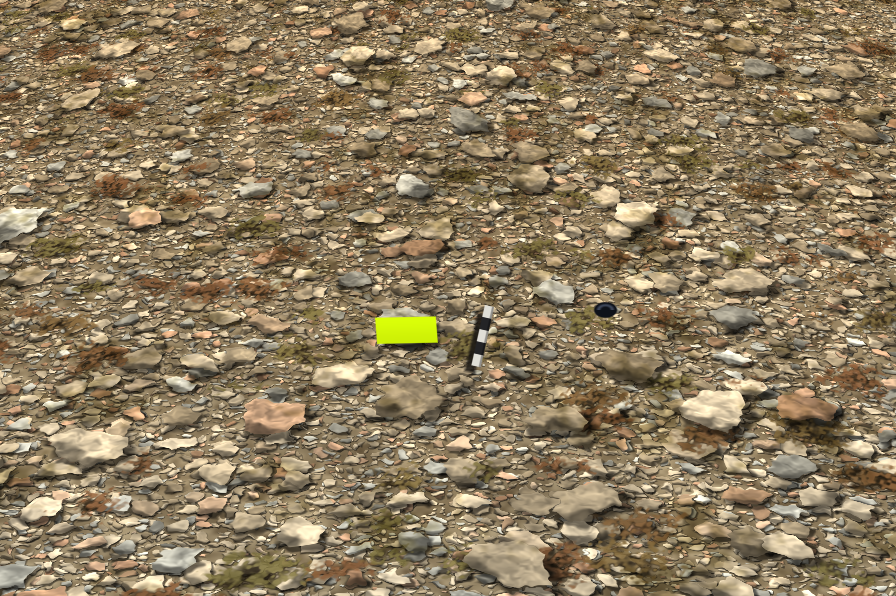
Give the GLSL for this texture, as a Shadertoy shader.

```glsl
// Stony ground seen at a slant, with dry shrubs, a yellow sheet, a striped bar and a dark cap.
// A log perspective shrinks everything with distance; layers of jittered, roughened stones
// are painted from fine gravel to large rocks, each with a shadow and a shaded front face.

vec3 hash3(vec2 p) {
    vec3 q = fract(p.xyx * vec3(.1031, .1030, .0973));
    q += dot(q, q.yxz + 33.33);
    return fract((q.xxy + q.yzz) * q.zyx);
}

float noise(vec2 p) {
    vec2 i = floor(p), f = fract(p);
    f *= f * (3. - 2. * f);
    return mix(mix(hash3(i).x, hash3(i + vec2(1, 0)).x, f.x),
               mix(hash3(i + vec2(0, 1)).x, hash3(i + 1.).x, f.x), f.y);
}

mat2 rotate(float a) {
    float c = cos(a), s = sin(a);
    return mat2(c, s, -s, c);
}

// Irregular convex polygon made of six random half planes
float polygon(vec2 p, float r, vec3 seed) {
    float d = -r;
    for (int k = 0; k < 6; k++) {
        float h = fract(seed.x * 7.3 + seed.y * 3.1 + float(k) * (.618 + seed.z));
        float a = (float(k) + .6 * h) * 1.0472;
        d = max(d, dot(p, vec2(cos(a), sin(a))) - r * (.6 + .4 * fract(h * 5.7)));
    }
    return d;
}

vec3 stoneColor(vec3 h) {
    vec3 c = mix(vec3(.57, .51, .41), vec3(.88, .82, .71), h.x);
    c = mix(c, c * vec3(1.02, .88, .83), smoothstep(.82, .96, h.y));           // pink rock
    return mix(c, dot(c, vec3(.34)) * vec3(.97, 1, .98), .7 * step(h.y, .18)); // grey rock
}

// One layer of scattered stones over the colour below; px is one pixel in ground units
vec3 stones(vec3 col, vec2 ground, float freq, float share, float px) {
    vec2 g = ground * freq, cell = floor(g);
    float aa = px * freq;
    float grain = noise(ground * vec2(150, 190)) - .5;
    float mottle = noise(ground * vec2(50, 75) + 9.) - .5;
    for (int j = 1; j >= -1; j--)
    for (int i = -1; i <= 1; i++) {
        vec2 id = cell + vec2(i, j);
        vec3 h = hash3(id + freq * 3.7), k = hash3(id + freq * 5.3 + 71.);
        if (h.z > share) continue;
        vec2 p = g - id - .25 - .5 * h.xy;
        float r = mix(.25, .54, k.x);
        mat2 turn = rotate((k.y - .5) * 1.1);
        vec2 squash = vec2(1, .85 + .8 * k.z);
        vec2 q = turn * p * squash;
        float body = polygon(q, r, k);
        float shade = polygon(turn * (p + vec2(-.12, .24) * r) * squash, r, k);
        col *= 1. - .52 * smoothstep(-aa - .08, aa, -shade);
        // Bright top, darker front face below a slanted ridge
        float ridge = q.y + (k.x - .5) * q.x + r * mix(.15, .7, h.x) + .3 * r * mottle;
        vec3 rock = stoneColor(hash3(id + freq + 23.));
        rock *= mix(.62, 1.03, smoothstep(-aa - .06, aa + .06, ridge));
        rock *= 1. + .3 * grain + .4 * mottle + .08 * q.y / r;
        col = mix(col, rock, smoothstep(-aa, aa, -body) * .95);
    }
    return col;
}

// Ragged clumps of rusty and olive twigs
vec3 shrubs(vec3 col, vec2 ground) {
    vec2 g = ground * 11., cell = floor(g);
    vec2 fine = rotate(.5) * ground;
    float twigs = noise(fine * vec2(240, 150)) * .6 + noise(fine * vec2(110, 190) + 7.) * .4;
    float tufts = noise(fine * 48. + 4.);
    for (int j = 1; j >= -1; j--)
    for (int i = -1; i <= 1; i++) {
        vec2 id = cell + vec2(i, j);
        vec3 h = hash3(id + 211.), k = hash3(id + 307.);
        if (h.z > .4) continue;
        vec2 p = g - id - .2 - .6 * h.xy;
        float edge = mix(.12, .4, k.x) - length(p * vec2(.8, 1.1));
        edge += .4 * (tufts - .5) + .5 * (twigs - .5);
        vec3 leaf = mix(vec3(.40, .27, .17), vec3(.37, .34, .19), smoothstep(.3, .7, k.y));
        leaf = mix(vec3(.12, .09, .05), leaf * 1.25, smoothstep(.2, .7, twigs + .3 * p.y));
        col = mix(col, leaf, .85 * smoothstep(-.06, .16, edge));
    }
    return col;
}

// Coverage of a box of half size b, with soft edges of width w
float box(vec2 p, vec2 b, float w) {
    vec2 e = b - abs(p);
    return smoothstep(-w, w, min(e.x, e.y));
}

// Sheet, striped bar and cap lying on the ground
vec3 props(vec3 col, vec2 p, float aa) {
    vec2 s = p - vec2(.682, .446);
    s += vec2(.08, -.02) * s.yx;
    col *= 1. - .6 * box(s + vec2(-.006, .012), vec2(.048, .02), .005);
    vec3 yellow = vec3(.84, .98, .03) * (.96 + .06 * smoothstep(-.02, .02, s.y));
    col = mix(col, yellow, box(s, vec2(.051, .022), aa));

    vec2 b = rotate(.22) * (p - vec2(.81, .436));
    col = mix(col, vec3(.09, .08, .07), .85 * box(b + vec2(.008, .014), vec2(.009, .05), .004));
    float band = smoothstep(-.15, .15, cos(b.y * 150.));
    vec3 paint = mix(vec3(.14, .14, .15), vec3(.88, .87, .84), band);
    paint *= mix(1., .65, smoothstep(.003, .006, b.x));
    col = mix(col, paint, box(b, vec2(.008, .052), aa));

    vec2 c = (p - vec2(1.016, .48)) / vec2(.019, .013);
    float rim = length(c), glint = smoothstep(.7, 1., 1. - abs(rim - .6)) * step(0., c.y);
    vec3 cap = mix(vec3(.06, .07, .10), vec3(.24, .27, .34), glint);
    return mix(col, cap, 1. - smoothstep(.9, 1.12, rim));
}

void mainImage(out vec4 fragColor, in vec2 fragCoord) {
    vec2 p = fragCoord / iResolution.y;
    float depth = 1.55 - p.y;
    vec2 ground = vec2((p.x - .75) / depth, -1.7 * log(depth));
    float px = .8 / (iResolution.y * depth);
    // Wobble that breaks up the straight outlines
    vec2 rough = ground + .011 * (vec2(noise(ground * 55.), noise(ground * 55. + 31.)) - .5);
    rough += .005 * (vec2(noise(ground * 140.), noise(ground * 140. + 57.)) - .5);
    // Soil, then gravel to rocks, ever larger and rarer
    float soil = noise(ground * 90.) * .6 + noise(ground * 24.) * .4;
    vec3 col = mix(vec3(.38, .32, .23), vec3(.68, .62, .50), soil);
    float freq = 90., share = .85;
    for (int n = 0; n < 6; n++) {
        col = stones(col, rough, freq, share, px);
        if (n == 4) col = shrubs(col, ground);
        freq *= .64;
        share *= .79;
    }
    // Sparse growth, broad patches and a warmer distance
    float growth = noise(ground * 14. + 40.) * .6 + noise(ground * 70.) * .4;
    col *= mix(vec3(1), vec3(.74, .72, .62), smoothstep(.52, .85, growth));
    col *= .9 + .22 * noise(ground * 18. + 5.);
    col *= mix(vec3(1.08, 1.08, 1.07), vec3(1.07, 1.02, .94), p.y);
    col = props(col, p, .8 / iResolution.y);
    fragColor = vec4(clamp(col, 0., 1.), 1);
}
```
